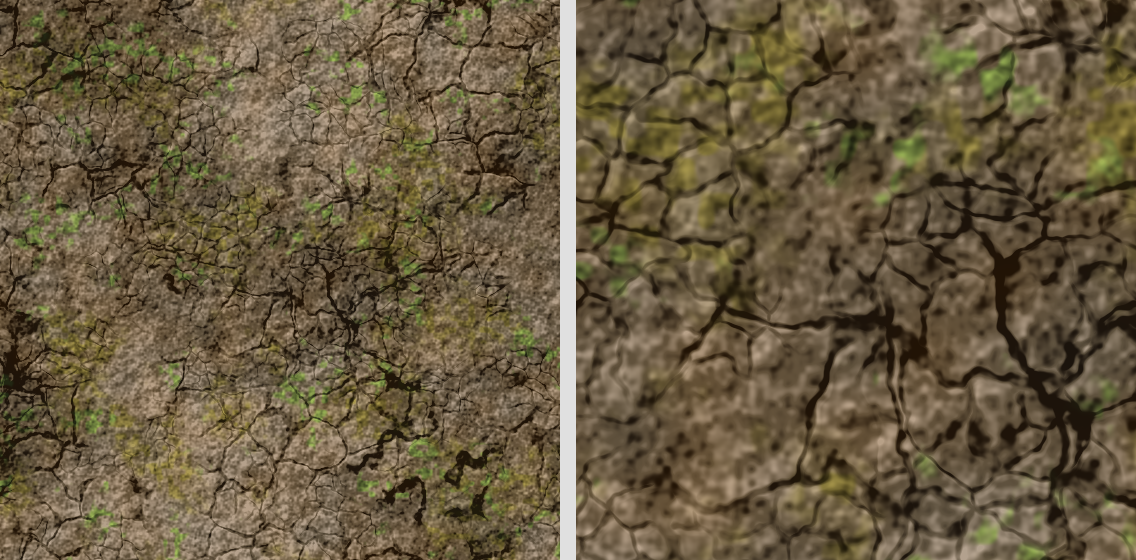
Left, the full canvas; right, a detail of the centre.
Give the GLSL for this texture, as a three.js fragment shader.

```glsl
varying vec2 vUv;

const vec3 DEEP_SHADOW = vec3(0.12, 0.075, 0.03);
const vec3 DAMP_EARTH = vec3(0.385, 0.32, 0.23);
const vec3 DRY_EARTH = vec3(0.66, 0.58, 0.49);
const vec3 OLIVE_MOSS = vec3(0.44, 0.40, 0.12);
const vec3 FRESH_MOSS = vec3(0.43, 0.50, 0.24);
const vec2 LIGHT_DIR = vec2(-0.6, 0.8);

// Hashes and noise
float hash(vec2 p) {
  vec3 q = fract(p.xyx * 0.1031);
  q += dot(q, q.yzx + 33.33);
  return fract((q.x + q.y) * q.z);
}

vec2 hash2(vec2 p) {
  return vec2(hash(p), hash(p + 57.3));
}

float noise(vec2 p) {
  vec2 cell = floor(p);
  vec2 f = fract(p);
  f = f * f * (3.0 - 2.0 * f);
  float low = mix(hash(cell), hash(cell + vec2(1.0, 0.0)), f.x);
  float high = mix(hash(cell + vec2(0.0, 1.0)), hash(cell + 1.0), f.x);
  return mix(low, high, f.y);
}

float fbm(vec2 p, float gain) {
  float sum = 0.0;
  float total = 0.0;
  float amplitude = 1.0;
  for (int i = 0; i < 5; i++) {
    sum += amplitude * noise(p);
    total += amplitude;
    amplitude *= gain;
    p = mat2(1.6, 1.2, -1.2, 1.6) * p + 11.7;
  }
  return sum / total;
}

// Dark seams between irregular plates
float seams(vec2 p, float width) {
  vec2 cell = floor(p);
  float nearest = 8.0;
  float second = 8.0;
  for (int y = -1; y <= 1; y++) {
    for (int x = -1; x <= 1; x++) {
      vec2 corner = cell + vec2(float(x), float(y));
      float d = length(corner + hash2(corner) - p);
      second = min(second, max(nearest, d));
      nearest = min(nearest, d);
    }
  }
  return 1.0 - smoothstep(0.2 * width, width, second - nearest);
}

vec2 warp(vec2 p, float scale, float amount) {
  return p + amount * (vec2(fbm(p * scale, 0.5), fbm(p * scale + 31.0, 0.5)) - 0.5);
}

// Broken cracks: wide ones in some regions, hairlines in others
float cracks(vec2 p) {
  vec2 w = warp(p, 14.0, 0.07);
  float wideMask = smoothstep(0.42, 0.68, noise(p * 9.0 + 4.0));
  float fineMask = smoothstep(0.35, 0.7, noise(p * 17.0 + 23.0));
  float wide = seams(w * 13.0, 0.11) * wideMask;
  float fine = seams(w * 31.0 + 7.0, 0.17) * fineMask;
  return max(wide, 0.65 * fine);
}

float soilHeight(vec2 p, float crack) {
  return fbm(p * 16.0 + 3.0, 0.58) - 0.05 * crack;
}

// Ragged holes that follow thin bands inside scattered clumps
float hollows(vec2 p) {
  float band = abs(fbm(p * 11.0 + 40.0, 0.5) - 0.5);
  float clump = smoothstep(0.53, 0.66, fbm(p * 6.0 + 71.0, 0.5));
  return clump * (1.0 - smoothstep(0.015, 0.05, band));
}

float grain(vec2 p) {
  return 0.42 * (noise(p * 235.0) - 0.5) + 0.34 * (noise(p * 115.0 + 9.0) - 0.5);
}

vec3 earthColor(float tone) {
  vec3 dark = mix(DEEP_SHADOW, DAMP_EARTH, smoothstep(0.0, 0.5, tone));
  return mix(dark, DRY_EARTH, clamp(2.0 * tone - 1.0, 0.0, 1.25));
}

void main() {
  vec2 p = vUv;

  // Relief lit from the upper left
  vec2 toLight = LIGHT_DIR * 0.004;
  float crack = cracks(p);
  float relief = soilHeight(p, crack) - soilHeight(p + toLight, cracks(p + toLight));

  // Light and dark soil
  float broad = fbm(p * 4.0 + 15.0, 0.5) - 0.5;
  float hollow = hollows(p);
  float tone = 0.61 + 0.85 * broad + 3.6 * relief + grain(p);
  tone -= 0.42 * crack + 0.65 * hollow;
  tone = clamp(tone, 0.0, 1.1);

  vec3 color = earthColor(tone);
  color += vec3(0.035, 0.0, -0.035) * (noise(p * 22.0 + 50.0) - 0.5);

  // Speckled moss, olive in broad patches and fresh in small tufts
  float speckle = smoothstep(0.4, 0.75, noise(p * 95.0 + 13.0));
  float olive = smoothstep(0.48, 0.66, fbm(p * 7.0 + 90.0, 0.55));
  float fresh = smoothstep(0.6, 0.72, fbm(p * 16.0 + 120.0, 0.5));
  float mossLight = 0.3 + 1.05 * tone;
  color = mix(color, OLIVE_MOSS * mossLight, olive * (0.15 + 0.5 * speckle));
  color = mix(color, FRESH_MOSS * mossLight, fresh * speckle * (1.0 - hollow));

  gl_FragColor = vec4(color, 1.0);
}
```
